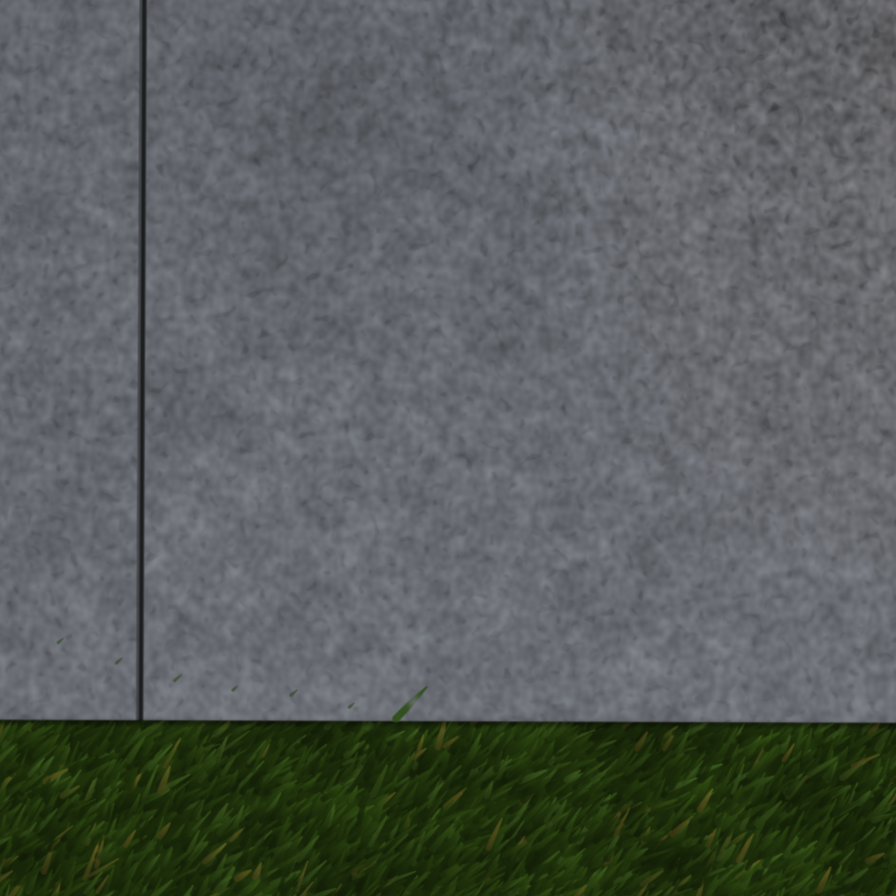
A WebGL 2 fragment shader for this texture:

```glsl
#version 300 es
precision highp float;
// Weathered concrete paving with one dark joint, bordered below by mown grass.

#define EDGE_Y 0.1965       // top of the lawn at the left side
#define EDGE_TILT -0.0035   // rise of the lawn edge across the canvas
#define JOINT_X 0.156       // joint position at the lawn
#define JOINT_TILT 0.005    // joint lean per unit height
#define JOINT_HALF 0.0042
#define GRAIN 0.078         // strength of the fine concrete grain
#define BLADE_CELL 0.026
#define BLADE_LAYERS 7
#define BLADE_WIDTH 0.0036
#define STRAY_COUNT 6

uniform vec2 u_resolution;
out vec4 outColor;

vec2 hash2(vec2 p) {
  vec3 q = fract(p.xyx * vec3(0.1031, 0.1030, 0.0973));
  q += dot(q, q.yzx + 33.33);
  return fract((q.xx + q.yz) * q.zy);
}

float gradDot(vec2 cell, vec2 corner, vec2 f) {
  float a = 6.28319 * hash2(cell + corner + 57.0).x;
  return dot(vec2(cos(a), sin(a)), f - corner);
}

// Gradient noise, roughly -0.7 to 0.7
float noise(vec2 p) {
  vec2 i = floor(p), f = p - i;
  vec2 u = f * f * f * (f * (f * 6.0 - 15.0) + 10.0);
  vec2 e = vec2(1.0, 0.0);
  return mix(mix(gradDot(i, e.yy, f), gradDot(i, e.xy, f), u.x),
             mix(gradDot(i, e.yx, f), gradDot(i, e.xx, f), u.x), u.y);
}

float stain(vec2 p, vec2 center, vec2 radius) {
  vec2 d = (p - center) / radius;
  return exp(-dot(d, d));
}

// Coverage of a tapered blade; t returns the position from root to tip
float blade(vec2 p, vec2 root, vec2 span, float width, float soft, out float t) {
  vec2 d = p - root;
  t = clamp(dot(d, span) / dot(span, span), 0.0, 1.0);
  float taper = width * (1.0 - 0.75 * t * t);
  return 1.0 - smoothstep(-soft, soft, length(d - span * t) - taper);
}

vec3 concrete(vec2 p) {
  // Rotated octaves hide the lattice directions
  mat2 turn = mat2(0.8, 0.6, -0.6, 0.8);
  vec2 q = turn * p;
  float contrast = 0.85 + 0.4 * smoothstep(0.45, 1.0, p.x) * smoothstep(0.3, 1.0, p.y);
  float fine = noise(q * 66.0 + 13.0) + 0.8 * noise(p * vec2(118.0, 104.0) + 31.0);
  float pits = smoothstep(0.2, 0.5, noise(turn * q * 84.0 + 83.0));
  float tone = 0.421 + 0.05 * (0.55 - p.y);
  tone += 0.025 * noise(q * 7.0 + 4.0) + 0.042 * noise(q * 18.0 + 9.0);
  tone += 0.045 * noise(p * 37.0 + 3.0);
  tone += contrast * (GRAIN * fine - 0.048 * pits);
  // Broad weathered patches
  tone -= 0.026 * stain(p, vec2(0.38, 0.86), vec2(0.16, 0.07));
  tone -= 0.025 * stain(p, vec2(0.31, 0.65), vec2(0.06, 0.05));
  tone -= 0.030 * stain(p, vec2(0.22, 0.53), vec2(0.05, 0.04));
  tone -= 0.025 * stain(p, vec2(0.93, 0.96), vec2(0.13, 0.09));
  tone -= 0.020 * stain(p, vec2(0.05, 0.45), vec2(0.08, 0.10));
  tone += 0.015 * stain(p, vec2(0.72, 0.80), vec2(0.12, 0.08));
  float warmth = smoothstep(0.5, 1.1, p.x) * smoothstep(0.1, 0.9, p.y);
  vec3 tint = mix(vec3(0.965, 0.995, 1.055), vec3(0.99, 0.99, 1.02), warmth);
  return tone * tint;
}

vec3 bladeColor(float pick) {
  vec3 color = mix(vec3(0.10, 0.165, 0.035), vec3(0.17, 0.27, 0.06), smoothstep(0.05, 0.75, pick));
  color = mix(color, vec3(0.24, 0.36, 0.12), smoothstep(0.78, 0.94, pick));
  return mix(color, vec3(0.37, 0.35, 0.12), smoothstep(0.955, 0.965, pick));
}

vec3 grass(vec2 p, float soft) {
  vec3 color = vec3(0.10, 0.16, 0.035) * (1.0 + 0.5 * noise(p * 35.0));
  for (int layer = 0; layer < BLADE_LAYERS; layer++) {
    vec2 shift = vec2(0.37, 0.61) * float(layer);
    vec2 home = floor(p / BLADE_CELL + shift);
    for (int k = 0; k < 9; k++) {
      vec2 cell = home + vec2(k % 3 - 1, k / 3 - 1);
      vec2 seed = cell + float(layer) * 41.0 + 100.0;
      vec2 place = hash2(seed), form = hash2(seed + 213.0), look = hash2(seed + 427.0);
      float angle = mix(0.35, 1.3, form.x) + 0.2 * noise(p * 5.0);
      vec2 span = mix(0.016, 0.038, form.y) * vec2(cos(angle), sin(angle));
      vec2 root = (cell + 0.2 + 0.6 * place - shift) * BLADE_CELL - 0.5 * span;
      float t;
      float cover = blade(p, root, span, BLADE_WIDTH * mix(0.5, 1.1, look.y), soft, t);
      color = mix(color, bladeColor(look.x) * mix(0.7, 1.12, t), 0.75 * cover);
    }
  }
  return color * (1.0 + 0.3 * noise(p * vec2(9.0, 13.0) + 7.0));
}

void main() {
  vec2 p = gl_FragCoord.xy / u_resolution;
  float soft = max(0.0016, 0.8 / u_resolution.y);
  vec3 color = concrete(p);

  // Joint: dark core with a softer left flank
  float x = p.x - JOINT_X - JOINT_TILT * (p.y - EDGE_Y);
  float flank = 1.0 - smoothstep(JOINT_HALF - soft, JOINT_HALF + soft, abs(x));
  float core = 1.0 - smoothstep(0.0005, 0.0005 + 2.0 * soft, abs(x - 0.001));
  color = mix(color, vec3(0.24, 0.25, 0.26), 0.85 * flank);
  color = mix(color, vec3(0.09, 0.095, 0.10), 0.9 * core);

  // Lawn and the thin shadow along its edge
  float above = p.y - EDGE_Y - EDGE_TILT * p.x;
  color *= 1.0 - 0.3 * exp(-max(above, 0.0) / 0.0015);
  if (above < 2.0 * soft) {
    vec3 lawn = grass(p, soft) * mix(0.6, 1.0, smoothstep(0.0, 0.009, -above));
    color = mix(lawn, color, smoothstep(-soft, soft, above));
  }

  // One long blade over the edge, then small clippings on the slab
  float t;
  float cover = blade(p, vec2(0.442, 0.198), vec2(0.034, 0.035), 0.0042, soft, t);
  cover *= 1.0 - 0.75 * stain(p, vec2(0.462, 0.217), vec2(0.008));
  color = mix(color, vec3(0.17, 0.30, 0.08), 0.9 * cover);
  for (int i = 0; i < STRAY_COUNT; i++) {
    vec2 h = hash2(vec2(float(i) * 7.0 + 3.0, 91.0));
    vec2 root = vec2(0.065 + 0.065 * float(i), 0.207 + 0.075 * exp(-0.6 * float(i)) + 0.015 * h.y);
    cover = blade(p, root, vec2(0.008, 0.007) * (0.5 + 0.5 * h.x), 0.0016, soft, t);
    color = mix(color, vec3(0.18, 0.28, 0.13), 0.7 * cover);
  }
  outColor = vec4(color, 1.0);
}
```
